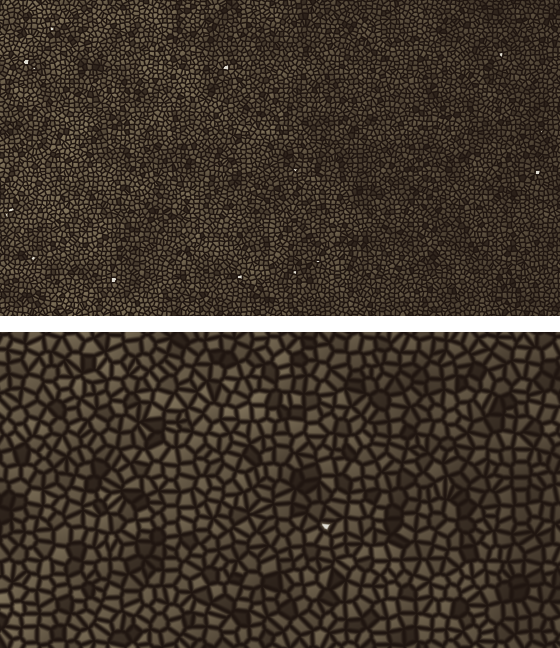
Top, the full canvas; bottom, a detail of the centre.
A Shadertoy shader for this texture:

```glsl
const vec3 GAP_COLOR = vec3(0.122, 0.083, 0.064);
const vec3 PEBBLE_COLOR = vec3(0.475, 0.425, 0.335);
const vec3 SPECK_COLOR = vec3(0.88, 0.87, 0.83);
const float CELLS_PER_HEIGHT = 68.0;

vec2 hash2(vec2 p) {
    vec3 q = fract(p.xyx * vec3(0.1031, 0.1030, 0.0973));
    q += dot(q, q.yzx + 33.33);
    return fract((q.xx + q.yz) * q.zy);
}

float gradientDot(vec2 corner, vec2 offset) {
    float angle = 6.2832 * hash2(corner + 71.0).x;
    return dot(vec2(cos(angle), sin(angle)), offset);
}

float gradientNoise(vec2 p) {
    vec2 i = floor(p), f = fract(p);
    vec2 u = f * f * f * (f * (f * 6.0 - 15.0) + 10.0);
    vec2 e = vec2(0.0, 1.0);
    return mix(mix(gradientDot(i, f), gradientDot(i + e.yx, f - e.yx), u.x),
               mix(gradientDot(i + e, f - e), gradientDot(i + 1.0, f - 1.0), u.x), u.y);
}

vec2 seedPoint(vec2 cell, float jitter) {
    return cell + 0.5 + jitter * (hash2(cell) - 0.5);
}

// Returns the distance to the cell border, the cell id, and the offset from its seed
float pebbleBorder(vec2 p, float jitter, out vec2 id, out vec2 fromSeed) {
    vec2 base = floor(p);
    float nearest = 1e3;
    for (int y = -1; y <= 1; y++)
    for (int x = -1; x <= 1; x++) {
        vec2 cell = base + vec2(x, y);
        vec2 d = p - seedPoint(cell, jitter);
        if (dot(d, d) < nearest) {
            nearest = dot(d, d);
            id = cell;
            fromSeed = d;
        }
    }
    float border = 1e3;
    for (int y = -2; y <= 2; y++)
    for (int x = -2; x <= 2; x++) {
        if (x == 0 && y == 0) continue;
        vec2 toOther = p - seedPoint(id + vec2(x, y), jitter);
        vec2 between = fromSeed - toOther;
        border = min(border, dot(-0.5 * (fromSeed + toOther), normalize(between)));
    }
    return border;
}

// Brightness of one pebble: broad light, soft patches and its own tone
float pebbleTone(vec2 id, vec2 uv, float patches) {
    float light = mix(0.90, 0.56, smoothstep(0.0, 1.0, uv.x));
    float own = hash2(id + 19.0).x;
    float dark = smoothstep(0.0, 0.16, own);
    return light * mix(0.3, 1.0, dark) * (0.80 + 0.36 * own + 0.35 * patches);
}

void mainImage(out vec4 fragColor, in vec2 fragCoord) {
    vec2 uv = fragCoord / iResolution.xy;
    vec2 p = fragCoord / iResolution.y * CELLS_PER_HEIGHT;

    // Packed pebbles with soft dark gaps
    vec2 id, fromSeed;
    float border = pebbleBorder(p, 0.88, id, fromSeed);
    float dome = smoothstep(0.02, 0.32, border);
    float patches = gradientNoise(p * 0.16) + 0.6 * gradientNoise(p * 0.05 + 9.0);
    float shade = dome * pebbleTone(id, uv, patches);
    shade *= 1.0 + 0.2 * dot(fromSeed, vec2(-0.5, 0.85));
    vec3 color = mix(GAP_COLOR, PEBBLE_COLOR, clamp(shade, 0.0, 1.1));

    // Rare pale chips
    vec2 chance = hash2(id + 143.0);
    float inset = mix(0.08, 0.26, chance.y);
    float chip = step(0.9977, chance.x) * smoothstep(inset, inset + 0.14, border);
    color = mix(color, SPECK_COLOR, chip);

    fragColor = vec4(color, 1.0);
}
```
